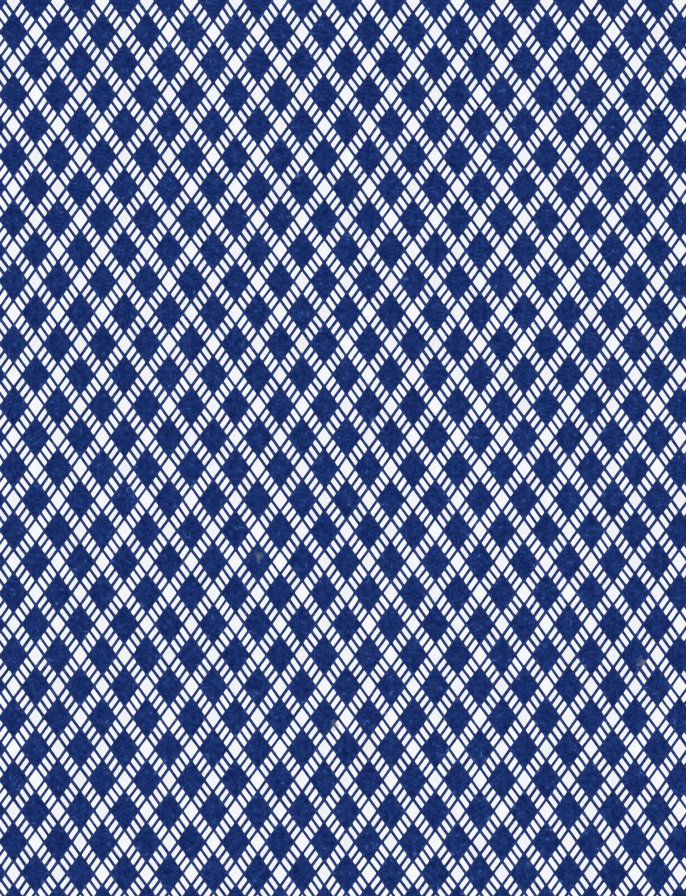
A Shadertoy shader for this pattern:

```glsl
// Navy diamonds held in a white lattice whose bands are cut by thin rungs.
// A skewed grid makes every diamond a unit cell; each cell splits into a solid
// part, rung slots and a crossing, then fibre grain and light wear are added.

const vec2 REPEATS = vec2(15.45, 14.38);     // diamonds across and down
const vec2 ANCHOR = vec2(0.4728, 0.6163);    // centre of one diamond
const float SOLID = 0.60;                    // diamond side, share of a cell
const float RUNGS = 3.0;                     // slots along a diamond side
const float LINE = 0.070;                    // thread width, share of a cell

const vec3 NAVY = vec3(0.105, 0.190, 0.425);
const vec3 THREAD = vec3(0.165, 0.230, 0.440);
const vec3 WHITE = vec3(0.960, 0.968, 0.985);
const vec3 SCUFF = vec3(0.540, 0.560, 0.600);

float hash(vec2 p) {
    return fract(sin(dot(p, vec2(127.1, 311.7))) * 43758.5453);
}

float valueNoise(vec2 p) {
    vec2 i = floor(p);
    vec2 f = fract(p);
    f = f * f * (3.0 - 2.0 * f);
    float low = mix(hash(i), hash(i + vec2(1.0, 0.0)), f.x);
    float high = mix(hash(i + vec2(0.0, 1.0)), hash(i + 1.0), f.x);
    return mix(low, high, f.y);
}

float roundedBox(vec2 p, vec2 halfSize, float radius) {
    vec2 q = abs(p) - halfSize + radius;
    return length(max(q, 0.0)) + min(max(q.x, q.y), 0.0) - radius;
}

// Diagonal axes: diamond centres fall on whole numbers.
vec2 skew(vec2 uv) {
    vec2 g = (uv - ANCHOR) * REPEATS;
    return vec2(g.x + g.y, g.x - g.y);
}

// Returns the white opening's distance, its random value and the solid flag.
vec3 lattice(vec2 g) {
    vec2 shifted = g + 0.5 * SOLID;
    vec2 p = fract(shifted);
    vec2 band = step(vec2(SOLID), p);
    vec2 size = mix(vec2(SOLID / RUNGS), vec2(1.0 - SOLID), band);
    vec2 start = p - SOLID * band;
    vec2 index = floor(start / size);
    vec2 local = start - (index + 0.5) * size;

    float rnd = hash(floor(shifted) * 7.0 + index + 4.0 * band);
    float inset = 0.5 * LINE + 0.012 * (rnd - 0.5);
    float d = roundedBox(local, 0.5 * size - inset, 0.035);
    float solid = (1.0 - band.x) * (1.0 - band.y);
    return vec3(mix(d, 1.0, solid), rnd, solid);
}

// Rare small blotches, one candidate per coarse cell.
float scuffs(vec2 p, float scale, float chance) {
    vec2 cell = floor(p * scale);
    vec2 spot = 0.25 + 0.5 * vec2(hash(cell + 3.1), hash(cell + 8.7));
    vec2 offset = fract(p * scale) - spot;
    float ragged = 0.05 * valueNoise(p * 260.0);
    float blot = 1.0 - smoothstep(0.03, 0.09, length(offset) + ragged);
    return blot * step(hash(cell + 19.3), chance);
}

// Fibre speckle around zero, from fine and medium noise.
float grain(vec2 p) {
    float fine = valueNoise(p * 430.0) - 0.5;
    float medium = valueNoise(p * 190.0 + 17.0) - 0.5;
    return 0.65 * fine + 0.45 * medium;
}

void mainImage(out vec4 fragColor, in vec2 fragCoord) {
    vec2 uv = fragCoord / iResolution.xy;
    vec2 p = fragCoord / iResolution.y;

    // Slight hand-made waver of the threads
    vec2 waver = vec2(valueNoise(p * 38.0), valueNoise(p * 38.0 + 51.0)) - 0.5;
    vec2 g = skew(uv) + 0.025 * waver;
    vec3 cell = lattice(g);

    // Edge softness: thread fuzz or one pixel, whichever is wider
    float pixel = length(REPEATS / iResolution.xy);
    float soft = max(0.022, 0.65 * pixel);
    float opening = 1.0 - smoothstep(-soft, soft, cell.x);

    // Cloth, threads and openings
    float speckle = grain(p);
    vec3 cloth = mix(THREAD, NAVY, cell.z);
    cloth += speckle * vec3(0.10, 0.13, 0.17);
    cloth += smoothstep(0.28, 0.50, speckle) * vec3(0.10, 0.12, 0.14);
    vec3 light = WHITE * (1.0 - 0.03 * cell.y) + 0.025 * speckle;
    vec3 color = mix(cloth, light, opening);

    // Wear
    float wear = scuffs(p, 9.0, 0.05);
    color = mix(color, SCUFF + 0.25 * speckle, 0.6 * wear);
    fragColor = vec4(clamp(color, 0.0, 1.0), 1.0);
}
```
